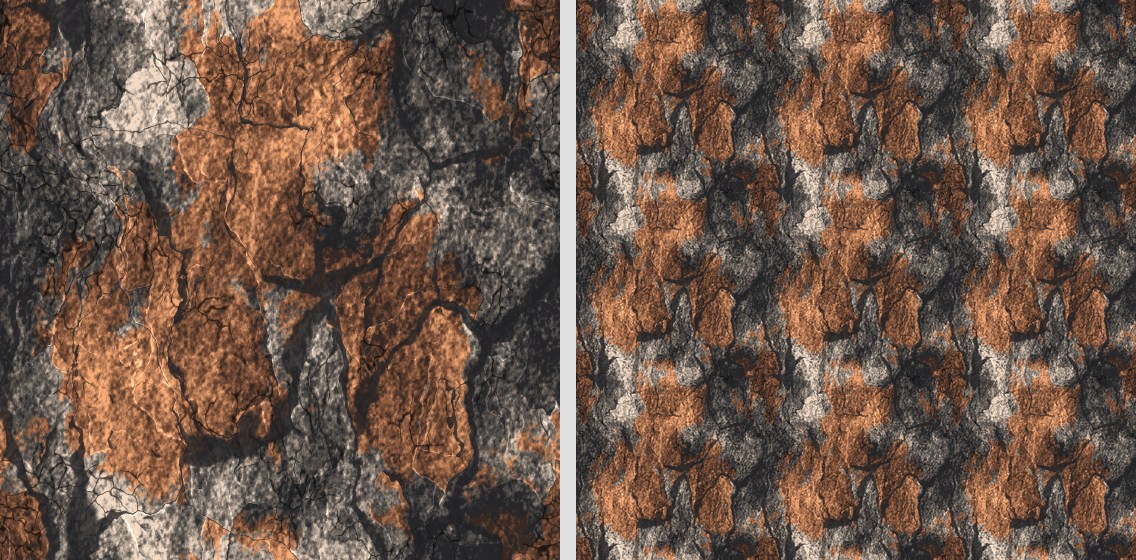
Left, the tile; right, the same tile 3 across and 3 down.
Reproduce this texture procedurally as a WebGL 1 fragment shader.

```glsl
precision highp float;
// Flaking pine bark: ragged plates (warped Voronoi cells) and thin terraced flakes
// form a height field that is lit from the left, so black shadows fall on the right.
// Rust and grey ramps colour the plates; every lattice wraps, so the result tiles.
uniform vec2 u_resolution;

const float TAU = 6.2831853;

float hash(vec2 p, float seed) {
  vec3 q = fract(p.xyx * vec3(.1031, .1030, .0973) + seed * .173);
  q += dot(q, q.yzx + 33.33);
  return fract((q.x + q.y) * q.z);
}

vec2 wrap(vec2 cell, vec2 period) {
  return floor(mod(cell + .5, period));
}

float noise(vec2 uv, vec2 period, float seed) {
  vec2 p = uv * period, i = floor(p), f = fract(p);
  f = f * f * (3. - 2. * f);
  vec2 a = wrap(i, period), b = wrap(i + 1., period);
  float low = mix(hash(a, seed), hash(vec2(b.x, a.y), seed), f.x);
  float high = mix(hash(vec2(a.x, b.y), seed), hash(b, seed), f.x);
  return mix(low, high, f.y);
}

float fbm(vec2 uv, vec2 period, float seed) {
  float sum = 0., gain = .5;
  for (int k = 0; k < 4; k++) {
    sum += gain * noise(uv, period, seed + float(k));
    period *= 2.;
    gain *= .5;
  }
  return sum / .9375;
}

// Voronoi plates: x = distance to the border, y and z = random values of the plate.
vec3 plates(vec2 uv, vec2 period, float seed) {
  vec2 p = uv * period, i = floor(p), f = fract(p), id = vec2(0.);
  float near = 9., next = 9.;
  for (int y = -1; y <= 1; y++) {
    for (int x = -1; x <= 1; x++) {
      vec2 g = vec2(float(x), float(y)), cell = wrap(i + g, period);
      float d = length(g + vec2(hash(cell, seed), hash(cell, seed + 7.)) - f);
      if (d < near) { next = near; near = d; id = cell; }
      else next = min(next, d);
    }
  }
  return vec3(next - near, hash(id, seed + 13.), hash(id, seed + 21.));
}

// Bark relief: x = height, y = tone, z = warmth, w = distance to a large plate's border.
vec4 relief(vec2 q) {
  vec3 big = plates(q, vec2(6., 3.), 1.);
  vec3 mid = plates(q, vec2(12., 7.), 4.);
  vec3 small = plates(q, vec2(25., 14.), 6.);
  float level = floor(fbm(q, vec2(9., 5.), 9.) * 17.);
  float flakeTone = hash(vec2(level, floor(mid.z * 50.)), 5.);
  float chip = step(.6, small.z);
  float height = .6 * big.y + .6 * mid.y * step(.4, mid.z) + .4 * small.y * chip + .11 * level;
  float tone = .4 * mid.z + .4 * flakeTone + .2 * mix(.5, small.y, chip);
  return vec4(height, tone, .4 * mid.y + .35 * big.z + .25 * small.y, big.x);
}

vec3 ramp(vec3 dark, vec3 middle, vec3 light, float t) {
  t = clamp(t, 0., 1.15);
  return t < .5 ? mix(dark, middle, t * 2.) : mix(middle, light, t * 2. - 1.);
}

float castShadow(vec2 q, float height) {
  float blocked = 0.;
  for (int k = 1; k <= 5; k++) {
    float reach = float(k) * .0045;
    float rise = relief(q - reach * vec2(1., .25)).x - height;
    blocked = max(blocked, rise - reach * 32.);
  }
  return smoothstep(.03, .28, blocked);
}

float emboss(vec2 uv, vec2 period, float reach, float seed) {
  return fbm(uv, period, seed) - fbm(uv - reach * vec2(1., -.5), period, seed);
}

vec3 bark(vec2 uv) {
  vec2 warp = vec2(fbm(uv, vec2(6., 5.), 31.), fbm(uv, vec2(5., 5.), 41.)) - .5;
  vec2 fray = vec2(fbm(uv, vec2(36., 28.), 51.), fbm(uv, vec2(32., 28.), 61.)) - .5;
  vec2 q = uv + vec2(.14, .2) * warp + .03 * fray;
  vec4 plate = relief(q);

  // Surface detail: blotches, upright fibres, pale crust, grain and embossed bumps
  float zone = .5 + .5 * cos(TAU * (uv.x - .78 + .6 * warp.y));
  float blotch = fbm(uv, vec2(5., 4.), 71.) - .5;
  float fibre = fbm(q, vec2(46., 9.), 81.) - .5;
  float grain = fbm(uv, vec2(190., 160.), 91.) - .5;
  float crust = smoothstep(.53, .57, fbm(q, vec2(11., 7.), 151.) + .15 * grain);
  float bump = emboss(uv, vec2(36., 26.), .004, 101.) + emboss(uv, vec2(90., 70.), .002, 161.);
  float tone = .69 + .75 * (plate.y - .5) + .9 * blotch + .6 * fibre + .9 * grain
             + 1.3 * bump + .16 * crust - .44 * zone;

  // Colour of each plate
  float warmth = fbm(q, vec2(4., 3.), 111.) + .65 * (plate.z - .5) - .14 * (zone - .5);
  vec3 grey = ramp(vec3(.15, .15, .16), vec3(.38, .355, .33), vec3(.82, .74, .67), tone);
  vec3 rust = ramp(vec3(.21, .155, .135), vec3(.49, .315, .22), vec3(.86, .59, .41), tone);
  float rusty = smoothstep(.465, .505, warmth + .12 * grain - .04 * crust);
  vec3 color = mix(grey, rust, rusty);

  // Pale lit rims on the left sides of plates
  float rise = plate.x - relief(q - vec2(.004, .001)).x;
  color = mix(color, color * 1.25 + .09, smoothstep(.08, .4, rise));

  // Hairline cracks, narrow fissures and cast shadows
  float hairline = 1. - smoothstep(.02, .1, plates(q, vec2(34., 22.), 121.).x);
  color *= 1. - .6 * hairline * smoothstep(.5, .6, fbm(uv, vec2(9., 8.), 131.));
  float gap = .1 * smoothstep(.45, .75, noise(uv, vec2(7., 5.), 141.));
  float fissure = 1. - smoothstep(gap * .7, gap + .01, plate.w);
  float shade = max(castShadow(q, plate.x), fissure);
  return mix(color, vec3(.115, .115, .125) + .12 * color, .92 * shade);
}

void main() {
  vec3 color = vec3(0.);
  for (int y = 0; y < 2; y++) {
    for (int x = 0; x < 2; x++) {
      vec2 offset = vec2(float(x), float(y)) * .5 - .25;
      color += bark((gl_FragCoord.xy + offset) / u_resolution);
    }
  }
  gl_FragColor = vec4(color * .25, 1.);
}
```
